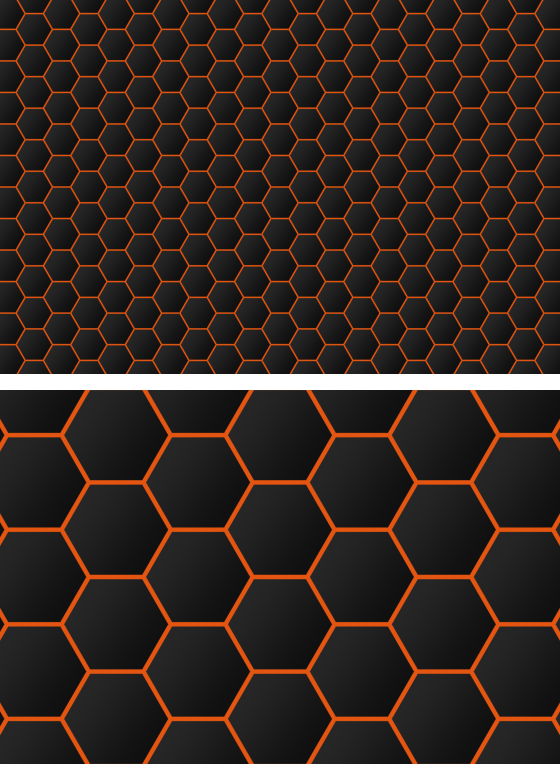
Top, the full canvas; bottom, a detail of the centre.
Write a WebGL 2 fragment shader that draws this pattern.

```glsl
#version 300 es
precision highp float;
// Dark honeycomb of flat-topped hexagons divided by thin orange lines.
// Two interleaved rectangular grids give the nearest hexagon centre; each
// cell is shaded diagonally and outlined by its distance to the border.

uniform vec2 u_resolution;
out vec4 outColor;

// Offset from the nearest hexagon centre; hexagons are one unit tall.
vec2 hexOffset(vec2 p) {
    vec2 period = vec2(sqrt(3.0), 1.0);
    vec2 a = mod(p, period) - 0.5 * period;
    vec2 b = mod(p - 0.5 * period, period) - 0.5 * period;
    return dot(a, a) < dot(b, b) ? a : b;
}

// Distance from a point inside the hexagon to its border.
float borderDistance(vec2 offset) {
    vec2 q = abs(offset);
    return 0.5 - max(q.y, dot(q, vec2(0.8660254, 0.5)));
}

void main() {
    // Hexagon height as a share of the canvas height.
    float cellHeight = 0.0843;
    float pixel = 1.0 / (u_resolution.y * cellHeight);

    // A horizontal border runs through the canvas centre.
    vec2 p = (gl_FragCoord.xy - 0.5 * u_resolution) * pixel + vec2(0.0, 0.5);
    vec2 offset = hexOffset(p);

    // Cell shading: charcoal at upper left, near black at lower right.
    float shade = dot(offset, normalize(vec2(0.8, -0.6)));
    vec3 charcoal = vec3(0.152);
    vec3 nearBlack = vec3(0.058);
    vec3 color = mix(charcoal, nearBlack, smoothstep(-0.55, 0.6, shade));

    // Orange outline with softened edges.
    vec3 orange = vec3(0.89, 0.335, 0.065);
    float halfWidth = 0.0235;
    float line = 1.0 - smoothstep(halfWidth - 0.75 * pixel,
                                  halfWidth + 0.75 * pixel,
                                  borderDistance(offset));
    outColor = vec4(mix(color, orange, line), 1.0);
}
```
